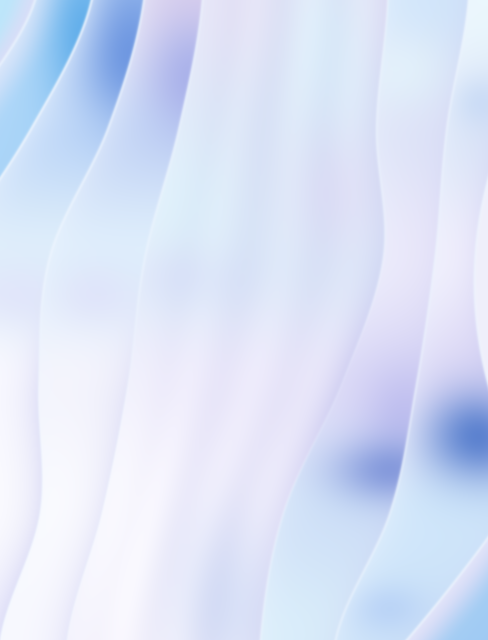
A WebGL 2 fragment shader for this background:

```glsl
#version 300 es
precision highp float;
// Translucent pastel veils: overlapping curved folds with pale rims and blue shadows.
uniform vec2 u_resolution;
out vec4 outColor;

// Smooth curve through six values spaced evenly from bottom to top.
float curve(float y, float k[6]) {
  float s = clamp(y, 0.0, 0.9999) * 5.0;
  int i = int(s);
  float t = fract(s);
  float a = k[max(i - 1, 0)], b = k[i], c = k[i + 1], d = k[min(i + 2, 5)];
  return b + 0.5 * t * (c - a + t * (2.0 * a - 5.0 * b + 4.0 * c - d + t * (3.0 * (b - c) + d - a)));
}

// Vertical blend of six colours, bottom to top.
vec3 ramp(float y, vec3 k[6]) {
  float s = clamp(y, 0.0, 0.9999) * 5.0;
  int i = int(s);
  return mix(k[i], k[i + 1], smoothstep(0.0, 1.0, fract(s)));
}

// Soft elliptical tint.
vec3 glow(vec3 base, vec2 offset, vec2 radius, vec3 tint, float amount) {
  vec2 e = offset / radius;
  return mix(base, tint, amount * exp(-dot(e, e)));
}

// Lays a veil over what lies left of its edge, with shade before and a rim on the edge.
vec3 fold(vec3 behind, vec3 front, float d, float shade, float rim) {
  float slope = length(vec2(dFdx(d), dFdy(d))) * u_resolution.y;
  d /= max(slope, 1e-4);
  float soft = 0.8 / u_resolution.y + 0.001;
  behind = mix(behind, vec3(0.76, 0.76, 0.93), shade * exp(min(d, 0.0) / 0.03));
  vec3 c = mix(behind, front, smoothstep(-soft, soft, d));
  float line = 0.6 * exp(-pow(d / 0.0028, 2.0));
  float halo = 0.5 * smoothstep(-0.004, 0.006, d) * exp(-max(d, 0.0) / 0.03);
  return mix(c, vec3(0.93, 0.96, 0.995), rim * min(line + halo, 1.0));
}

void main() {
  vec2 p = gl_FragCoord.xy / u_resolution;
  float x = p.x, y = p.y;
  float upper = smoothstep(0.35, 0.62, y);

  // Signed offsets from the fold edges, left to right.
  float dA = x - curve(y, float[6](-0.6, -0.5, -0.4, -0.25, -0.09, 0.072));
  float dB = x - curve(y, float[6](-0.7, -0.5, -0.3, -0.11, 0.065, 0.188));
  float dC = x - curve(y, float[6](0.0, 0.082, 0.079, 0.103, 0.222, 0.295));
  float dD = x - curve(y, float[6](0.137, 0.209, 0.262, 0.298, 0.367, 0.415));
  float dE = x - curve(y, float[6](0.534, 0.582, 0.70, 0.786, 0.772, 0.795));
  float dF = x - curve(y, float[6](0.688, 0.80, 0.854, 0.892, 0.916, 0.96));
  float dG = x - 0.972 - 1.1 * (y - 0.56) * (y - 0.56);
  float dH = x - 0.834 - 1.12 * y + 0.5 * y * y;

  // Blue veils of the upper left corner.
  vec3 col = mix(vec3(0.74, 0.90, 0.98), vec3(0.84, 0.87, 0.97), smoothstep(-0.06, 0.0, dA));
  vec3 veil = mix(vec3(0.79, 0.86, 0.97), vec3(0.66, 0.83, 0.97), smoothstep(0.0, 0.09, dA));
  veil = glow(veil, p - vec2(0.17, 0.95), vec2(0.08, 0.13), vec3(0.34, 0.66, 0.91), 0.9);
  col = fold(col, veil, dA, 0.0, 0.9);

  veil = ramp(y, vec3[6](vec3(0.96, 0.96, 1.0), vec3(0.99, 0.99, 1.0), vec3(0.98, 0.98, 1.0),
                         vec3(0.87, 0.93, 0.98), vec3(0.74, 0.84, 0.97), vec3(0.62, 0.75, 0.94)));
  veil = glow(veil, p - vec2(0.26, 0.92), vec2(0.09, 0.11), vec3(0.39, 0.56, 0.87), 0.9);
  veil = glow(veil, p - vec2(0.03, 0.54), vec2(0.1, 0.05), vec3(0.88, 0.89, 0.98), 0.7);
  col = fold(col, veil, dB, 0.0, 1.0);

  // Pale veils falling to the lower left.
  veil = ramp(y, vec3[6](vec3(0.98, 0.98, 1.0), vec3(0.99, 0.99, 1.0), vec3(0.96, 0.96, 0.99),
                         vec3(0.87, 0.93, 0.985), vec3(0.76, 0.83, 0.96), vec3(0.85, 0.81, 0.93)));
  veil = glow(veil, p - vec2(0.39, 0.88), vec2(0.09, 0.09), vec3(0.64, 0.67, 0.91), 0.85);
  veil = glow(veil, p - vec2(0.19, 0.54), vec2(0.09, 0.05), vec3(0.87, 0.88, 0.975), 0.7);
  col = fold(col, veil, dC, 0.45 * (1.0 - upper), mix(0.5, 0.9, upper));

  // Wide central veil with faint inner pleats.
  veil = ramp(y, vec3[6](vec3(0.95, 0.94, 0.985), vec3(0.94, 0.93, 0.985), vec3(0.92, 0.91, 0.98),
                         vec3(0.86, 0.90, 0.97), vec3(0.86, 0.89, 0.965), vec3(0.89, 0.88, 0.96)));
  veil = glow(veil, p - vec2(0.32, 0.69), vec2(0.16, 0.13), vec3(0.86, 0.94, 0.98), 0.9);
  veil = glow(veil, p - vec2(0.36, 0.565), vec2(0.14, 0.05), vec3(0.84, 0.87, 0.97), 0.7);
  veil = glow(veil, p - vec2(0.67, 0.92), vec2(0.1, 0.2), vec3(0.86, 0.93, 0.98), 0.9);
  veil = glow(veil, p - vec2(0.23, 0.2), vec2(0.13, 0.25), vec3(0.99, 0.985, 1.0), 0.85);
  veil = glow(veil, p - vec2(0.47, 0.05), vec2(0.12, 0.15), vec3(0.82, 0.86, 0.96), 0.85);
  veil = glow(veil, p - vec2(0.7, 0.7), vec2(0.1, 0.1), vec3(0.87, 0.86, 0.96), 0.7);
  float across = dD / (dD - dE);
  veil += vec3(0.012, 0.012, 0.005) * sin(across * 21.0 + 2.0) * smoothstep(0.0, 0.3, across);
  col = fold(col, veil, dD, 0.35 * (1.0 - upper), mix(0.4, 0.75, upper));

  // Right veils with deep blue hollows.
  veil = ramp(y, vec3[6](vec3(0.85, 0.93, 0.98), vec3(0.81, 0.88, 0.97), vec3(0.86, 0.85, 0.965),
                         vec3(0.92, 0.91, 0.98), vec3(0.87, 0.89, 0.97), vec3(0.82, 0.90, 0.98)));
  veil = glow(veil, p - vec2(0.83, 0.89), vec2(0.1, 0.06), vec3(0.89, 0.95, 0.98), 0.8);
  veil = glow(veil, p - vec2(0.83, 0.35), vec2(0.09, 0.08), vec3(0.68, 0.68, 0.92), 0.6);
  veil = glow(veil, p - vec2(0.82, 0.265), vec2(0.13, 0.05), vec3(0.43, 0.53, 0.83), 0.85);
  float middle = exp(-pow((y - 0.4) / 0.17, 2.0));
  col = fold(col, veil, dE, 0.15 + 0.45 * middle, 0.7 - 0.45 * middle);

  veil = ramp(y, vec3[6](vec3(0.80, 0.89, 0.975), vec3(0.81, 0.90, 0.98), vec3(0.87, 0.85, 0.965),
                         vec3(0.95, 0.94, 0.99), vec3(0.86, 0.90, 0.97), vec3(0.92, 0.97, 0.99)));
  veil = glow(veil, p - vec2(0.98, 0.84), vec2(0.06, 0.04), vec3(0.77, 0.85, 0.96), 0.8);
  veil = glow(veil, p - vec2(0.99, 0.32), vec2(0.12, 0.07), vec3(0.29, 0.46, 0.79), 0.95);
  veil = glow(veil, p - vec2(0.79, 0.05), vec2(0.08, 0.04), vec3(0.69, 0.80, 0.96), 0.7);
  col = fold(col, veil, dF, 0.2, 0.75);

  // Small veils on the right border.
  col = fold(col, vec3(0.94, 0.93, 0.98), dG, 0.3, 0.7);
  veil = mix(vec3(0.84, 0.84, 0.96), vec3(0.62, 0.79, 0.95), smoothstep(0.0, 0.1, dH));
  col = fold(col, veil, dH, 0.1, 0.9);

  outColor = vec4(clamp(col, 0.0, 1.0), 1.0);
}
```
